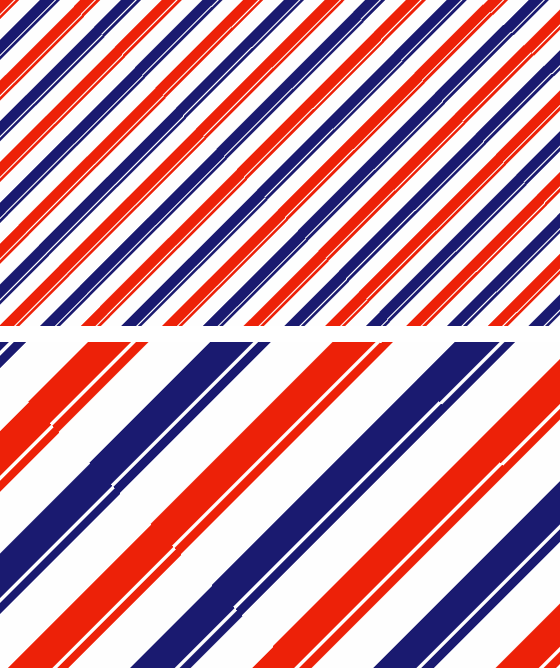
Top: the whole. Bottom: its middle third, enlarged.
Write a Shadertoy shader that draws this pattern.

```glsl
#define PERIODS 4.0        // blue-red pairs per canvas height
#define PHASE 0.484        // start of the first blue stripe, in pairs
#define STRIPE_WIDTH 0.495 // in units of the stripe spacing
#define LINE_CENTER 0.378
#define LINE_WIDTH 0.04
#define SEAM_SPACING 1.68  // distance between jogs along the stripes, in pairs
#define SEAM_PHASE 0.83
#define STRIPE_JOG 0.025
#define LINE_JOG 0.02
#define PAPER vec3(0.995)
#define BLUE vec3(0.10, 0.10, 0.44)
#define RED vec3(0.93, 0.13, 0.03)

float hash(float n) {
    return fract(sin(n * 12.9898) * 43758.5453);
}

// Coverage of the interval [a, b] with edges softened over one pixel
float band(float x, float a, float b, float pixel) {
    return clamp((x - a) / pixel + 0.5, 0.0, 1.0)
         - clamp((x - b) / pixel + 0.5, 0.0, 1.0);
}

void mainImage(out vec4 fragColor, in vec2 fragCoord) {
    // Position from the upper left, measured in stripe pairs
    vec2 p = vec2(fragCoord.x, iResolution.y - fragCoord.y) * PERIODS / iResolution.y;
    float pixel = 2.0 * PERIODS * sqrt(2.0) / iResolution.y;

    // Slight sideways jogs where the diagonal pieces meet
    float segment = floor((p.x - p.y - SEAM_PHASE) / SEAM_SPACING);
    float stripeShift = (hash(segment + 3.0) - 0.5) * STRIPE_JOG;
    float lineShift = (hash(segment + 17.0) - 0.5) * LINE_JOG;

    // Alternating diagonal stripes, with wrapping kept inside the white
    float across = 2.0 * (p.x + p.y - PHASE) + stripeShift;
    float index = floor(across + 0.25);
    float t = across - index;
    vec3 ink = mod(index, 2.0) < 0.5 ? BLUE : RED;

    // Thin white line near the right edge of each stripe
    float lineStart = LINE_CENTER + lineShift - 0.5 * LINE_WIDTH;
    float coverage = band(t, 0.0, STRIPE_WIDTH, pixel)
                   - band(t, lineStart, lineStart + LINE_WIDTH, pixel);

    fragColor = vec4(mix(PAPER, ink, coverage), 1.0);
}
```
